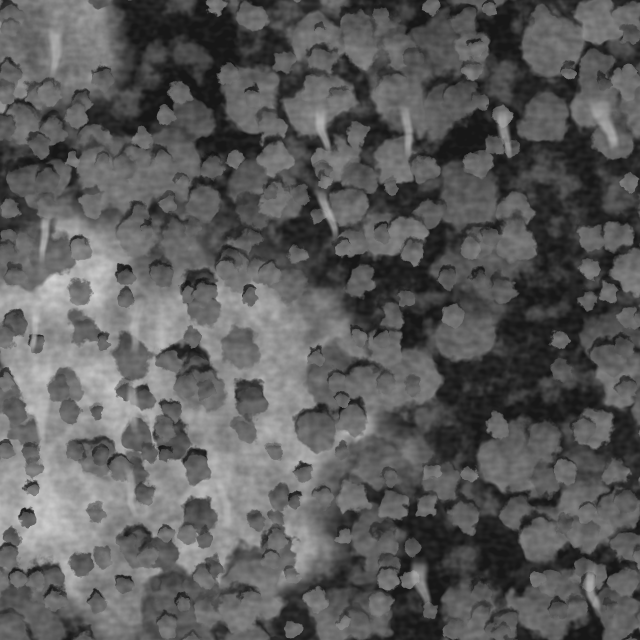
Reproduce this texture procedurally as a three.js fragment shader.

```glsl
varying vec2 vUv;

const float SHADOW = 0.12;
const float CROWN = 0.415;
const float SUNLIT = 0.61;
const float GLINT = 0.72;

vec2 hash2(vec2 p) {
  vec3 q = fract(p.xyx * vec3(0.1031, 0.1030, 0.0973));
  q += dot(q, q.yzx + 33.33);
  return fract((q.xx + q.yz) * q.zy);
}

vec2 gradientAt(vec2 cell) {
  float angle = 6.2832 * hash2(cell + 71.0).x;
  return vec2(cos(angle), sin(angle));
}

float gradientNoise(vec2 p) {
  vec2 i = floor(p);
  vec2 f = fract(p);
  vec2 u = f * f * f * (f * (f * 6.0 - 15.0) + 10.0);
  vec2 e = vec2(1.0, 0.0);
  float low = mix(dot(gradientAt(i), f), dot(gradientAt(i + e), f - e), u.x);
  float high = mix(dot(gradientAt(i + e.yx), f - e.yx), dot(gradientAt(i + 1.0), f - 1.0), u.x);
  return mix(low, high, u.y);
}

float fbm(vec2 p) {
  float sum = 0.0;
  float amplitude = 1.0;
  for (int k = 0; k < 4; k++) {
    sum += amplitude * gradientNoise(p);
    p = mat2(1.6, 1.2, -1.2, 1.6) * p + 17.3;
    amplitude *= 0.5;
  }
  return sum;
}

// Open sunlit ground at the lower left and in the top left corner
float clearingMask(vec2 p) {
  float rough = 0.3 * fbm(p * 6.0 + 3.0);
  float glade = length((p - vec2(0.2, 0.33)) / vec2(0.42, 0.36)) + rough;
  float corner = length((p - vec2(0.03, 0.97)) / vec2(0.17, 0.19)) + rough;
  return 1.0 - smoothstep(0.7, 1.1, min(glade, corner));
}

// Dark winding gap on the right, with stray pockets in the forest
float gapMask(vec2 p) {
  float path = 0.64 + 0.36 * p.y + 0.025 * sin(p.y * 13.0);
  float offset = abs(p.x - path + 0.06 * gradientNoise(p * 9.0));
  float along = smoothstep(0.0, 0.15, p.y) * (1.0 - smoothstep(0.8, 0.95, p.y));
  float band = along * (1.0 - smoothstep(0.025, 0.065, offset));
  float pockets = smoothstep(0.3, 0.5, fbm(p * 7.0 + 40.0)) * smoothstep(0.2, 0.6, p.x + 0.3 * p.y);
  return max(band, pockets);
}

// Crowns painted from top to bottom, each throwing its shadow upward
float paintCrowns(float tone, vec2 p, float cells, float seed, float fill, float openFill) {
  vec2 q = p * cells;
  vec2 ragged = vec2(fbm(q * 1.8 + seed), fbm(q * 1.8 + seed + 50.0));
  vec2 warped = q + 0.24 * ragged;
  float mottle = 0.05 * fbm(p * 38.0 + seed);
  for (int row = 0; row < 3; row++) {
    for (int column = 0; column < 3; column++) {
      vec2 cell = floor(q) + vec2(float(column) - 1.0, 1.0 - float(row));
      vec2 jitter = hash2(cell + seed);
      vec2 traits = hash2(cell + seed + 23.0);
      vec2 center = cell + 0.2 + 0.6 * jitter;
      vec2 place = center / cells;
      float clearing = clearingMask(place);
      float chance = mix(fill, openFill, clearing) * (1.0 - 0.9 * gapMask(place));
      float present = step(hash2(cell + seed + 59.0).x, chance);
      float radius = mix(0.34, 0.6, traits.x);
      vec2 toCrown = warped - center;
      float body = length(toCrown) / radius;
      float shade = length(toCrown - vec2(-0.05, 0.2)) / radius;
      float shadowCover = present * mix(0.25, 0.95, traits.y) * (1.0 - smoothstep(0.7, 1.0, shade));
      float crownCover = present * (1.0 - smoothstep(0.78, 1.0, body));
      float leaf = CROWN + 0.11 * (jitter.y - 0.5) + mottle;
      leaf -= 0.09 * smoothstep(-0.1, 0.9, toCrown.y / radius);
      tone = mix(tone, SHADOW + mottle, shadowCover);
      tone = mix(tone, leaf, crownCover);
    }
  }
  return tone;
}

// Rare slim pale strokes where light catches the crown edges
float strokeMask(vec2 p, float cells) {
  vec2 q = p * cells;
  vec2 cell = floor(q);
  vec2 traits = hash2(cell + 131.0);
  vec2 d = q - cell - mix(vec2(0.35), vec2(0.65), traits);
  d.x += (traits.y - 0.4) * 0.5 * d.y + 0.08 * gradientNoise(q * 3.0);
  float width = 0.025 + 0.07 * traits.x * smoothstep(-0.3, 0.3, d.y);
  float side = 1.0 - smoothstep(width * 0.4, width + 0.03, abs(d.x));
  float ends = 1.0 - smoothstep(0.12, 0.33, abs(d.y));
  return side * ends * step(0.62, hash2(cell + 211.0).x);
}

void main() {
  vec2 p = vUv;
  float clearing = clearingMask(p);
  float sunny = SUNLIT + 0.2 * fbm(p * 8.0 + 9.0) + 0.1 * fbm(p * 30.0);
  sunny -= 0.1 * smoothstep(0.65, 0.85, p.y);
  float floorTone = mix(SHADOW, 0.32, smoothstep(-0.1, 0.5, fbm(p * 16.0)));
  float tone = mix(floorTone, sunny, clearing);

  tone = paintCrowns(tone, p, 9.0, 7.0, 0.95, 0.16);
  tone = paintCrowns(tone, p, 17.0, 83.0, 0.55, 0.32);
  tone = paintCrowns(tone, p, 29.0, 157.0, 0.22, 0.26);
  tone = mix(tone, GLINT, 0.7 * strokeMask(p, 7.0));

  // Soft film grain and broad brightness drift
  tone += 0.07 * gradientNoise(p * 85.0) + 0.05 * gradientNoise(p * vec2(45.0, 120.0));
  tone += 0.07 * fbm(p * 5.0 + 90.0);
  gl_FragColor = vec4(vec3(clamp(tone, 0.09, 0.86)), 1.0);
}
```
